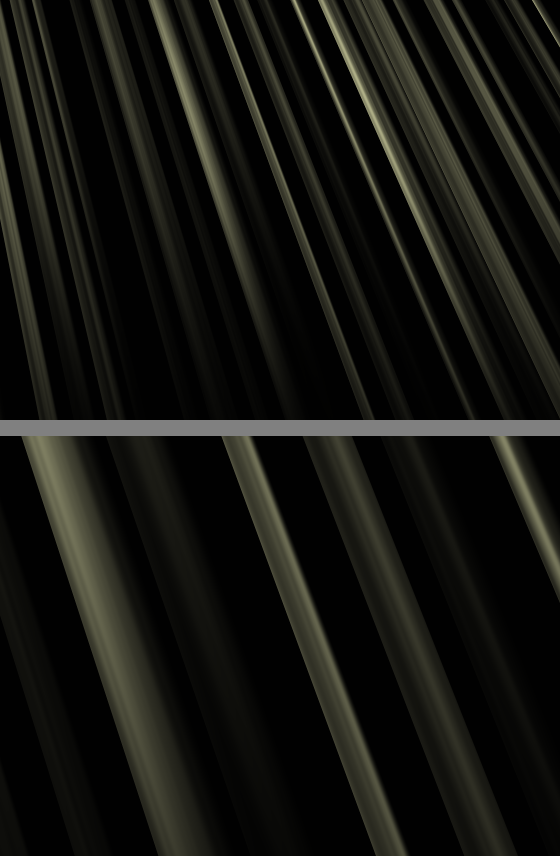
Top: the whole. Bottom: its middle third, enlarged.
This background is drawn by a WebGL 1 fragment shader. Its source:

```glsl
precision highp float;

// Slanted shafts of pale olive light fanning out over black.
// Every pixel is projected along the fan onto the top edge; jittered cells there
// each hold one shaft with its own width, ridge, fine grooves and fade.

#define CELL_WIDTH 0.066
#define SLANT 0.225
#define SPREAD 0.288
#define LIGHT_TINT vec3(1.0, 1.0, 0.77)
#define DIM_LEVEL 0.11
#define BRIGHT_LEVEL 0.66
#define BRIGHT_RARITY 2.3
#define GROOVE_DEPTH 0.45
#define GROOVE_DENSITY 150.0
#define SEED 17.0

uniform vec2 u_resolution;

// Four independent values in 0..1 from one number, without sine.
vec4 hash4(float n) {
    vec4 p = fract(vec4(n) * vec4(0.1031, 0.1030, 0.0973, 0.1099));
    p += dot(p, p.wzxy + 33.33);
    return fract((p.xxyz + p.yzzw) * p.zywx);
}

float noise1(float x) {
    float cell = floor(x);
    float t = fract(x);
    t = t * t * (3.0 - 2.0 * t);
    return mix(hash4(cell + 211.0).x, hash4(cell + 212.0).x, t);
}

// Light of the shaft in one cell; x lies on the top edge, depth runs downward.
float shaft(float cell, float x, float depth, float pixel) {
    vec4 shape = hash4(cell + SEED);
    vec4 tone = hash4(cell + SEED + 97.0);

    float width = CELL_WIDTH * mix(0.35, 0.85, shape.x);
    float start = CELL_WIDTH * (cell + 0.05 + 0.5 * shape.y);
    float across = (x - start) / width;

    // Crisp left side, right side from crisp to soft
    float softness = max(0.6 * shape.z, 1.5 * pixel / width);
    float mask = clamp((x - start) / pixel + 0.5, 0.0, 1.0)
               * (1.0 - smoothstep(1.0 - softness, 1.0, across));

    // Rounded ridge over a flat body, with a thin lit rim
    float offset = (across - mix(0.05, 0.8, shape.w)) / 0.24;
    float body = 0.42 + 0.58 * exp(-offset * offset);
    body += 0.25 * exp(-12.0 * max(across, 0.0));

    // Slow fade along the shaft from its brightest point
    float along = depth - mix(-0.15, 0.25, tone.y);
    float fade = exp(-mix(1.1, 3.8, tone.z) * along * along);

    float level = DIM_LEVEL + BRIGHT_LEVEL * pow(tone.x, BRIGHT_RARITY);
    return level * mask * body * fade;
}

void main() {
    vec2 uv = gl_FragCoord.xy / u_resolution.y;
    float depth = 1.0 - uv.y;
    float fan = 1.0 + SPREAD * depth;
    float x = (uv.x - SLANT * depth) / fan;
    float pixel = 1.0 / (u_resolution.y * fan);

    // A shaft may reach into the next cell on its right
    float cell = floor(x / CELL_WIDTH);
    float light = 0.0;
    for (int i = 0; i < 2; i++) {
        light += shaft(cell - float(i), x, depth, pixel);
    }

    // Fine grooves running along the shafts
    float grooves = 0.65 * noise1(x * GROOVE_DENSITY)
                  + 0.35 * noise1(x * GROOVE_DENSITY * 2.1 + 40.0);
    light *= 1.0 + GROOVE_DEPTH * (2.0 * grooves - 1.0);

    gl_FragColor = vec4(LIGHT_TINT * light + 0.002, 1.0);
}
```
